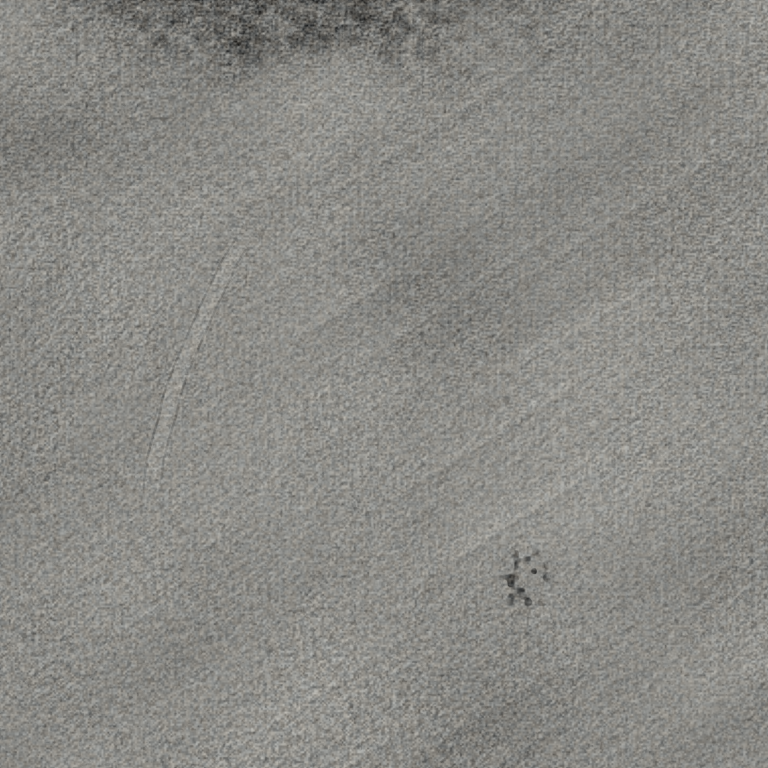
Reproduce this texture procedurally as a WebGL 2 fragment shader.

```glsl
#version 300 es
precision highp float;
// Weathered grey plaster: fine grain, slanted trowel streaks, scratches and a dark rough stain.

uniform vec2 u_resolution;
out vec4 fragColor;

const vec3 PLASTER_TINT = vec3(1.005, 1.0, 0.968);
const float TROWEL_ANGLE = 0.575;
const int MARK_COUNT = 13;

float hash(vec2 p) {
    return fract(sin(dot(p, vec2(127.1, 311.7))) * 43758.545);
}

float valueNoise(vec2 p) {
    vec2 cell = floor(p);
    vec2 f = fract(p);
    f = f * f * (3.0 - 2.0 * f);
    float low = mix(hash(cell), hash(cell + vec2(1.0, 0.0)), f.x);
    float high = mix(hash(cell + vec2(0.0, 1.0)), hash(cell + 1.0), f.x);
    return mix(low, high, f.y);
}

// Layered noise centred on zero
float cloud(vec2 p) {
    float sum = 0.0;
    float amplitude = 0.5;
    for (int i = 0; i < 5; i++) {
        sum += amplitude * (valueNoise(p) - 0.5);
        p = mat2(1.6, 1.2, -1.2, 1.6) * p + 17.3;
        amplitude *= 0.55;
    }
    return sum;
}

// Soft elliptical spot, 1 at its centre
float spot(vec2 p, vec2 centre, vec2 radius) {
    vec2 d = (p - centre) / radius;
    return exp(-dot(d, d));
}

// Fine bumps lit from the upper left
float grainRelief(vec2 p) {
    vec2 shift = vec2(-0.0014, 0.0016);
    float bumps = valueNoise(p * 215.0) - valueNoise((p - shift) * 215.0 );
    float dust = valueNoise(p * 390.0 + 31.0) - 0.5;
    return 0.5 * bumps + 0.55 * dust;
}

// A ridge with a lit upper side and a thin shadow below
float trowelMark(vec2 q, vec2 centre, float halfLength, float width) {
    float d = q.y - centre.y + 0.012 * (valueNoise(vec2(q.x * 5.0, centre.y * 90.0)) - 0.5);
    float reach = 1.0 - smoothstep(0.25, 1.0, abs(q.x - centre.x) / halfLength);
    float upper = smoothstep(-0.003, 0.003, d);
    float lit = upper * exp(-abs(d) / width);
    float shade = (1.0 - upper) * exp(-abs(d) / (0.4 * width));
    return reach * (0.055 * lit - 0.06 * shade);
}

// Two thin bowed grooves with a paler strip between them
float doubleScratch(vec2 p, vec2 start, vec2 end, float bow, float gap) {
    float t = (p.y - start.y) / (end.y - start.y);
    float d = p.x - mix(start.x, end.x, t) + bow * 4.0 * t * (1.0 - t);
    d += 0.003 * (valueNoise(vec2(p.y * 35.0, 4.0)) - 0.5);
    float reach = smoothstep(0.0, 0.12, t) * (1.0 - smoothstep(0.85, 1.0, t));
    float groove = 1.0 - smoothstep(0.0006, 0.0026, abs(abs(d) - gap));
    float strip = 1.0 - smoothstep(0.5 * gap, 1.7 * gap, abs(d));
    float wear = 0.4 + 0.6 * valueNoise(vec2(p.y * 60.0, d * 90.0));
    return reach * (0.04 * strip - 0.12 * groove * wear);
}

void main() {
    vec2 p = gl_FragCoord.xy / u_resolution;
    float c = cos(TROWEL_ANGLE);
    float s = sin(TROWEL_ANGLE);
    vec2 q = vec2(c * p.x + s * p.y, c * p.y - s * p.x);

    // Broad tone and smeared streaks
    float tone = 0.553 + 0.075 * cloud(p * 5.0);
    tone += 0.085 * cloud(vec2(q.x * 2.2, q.y * 17.0) + 8.0);
    tone -= 0.045 * spot(p, vec2(0.55, 0.65), vec2(0.11, 0.08));
    tone -= 0.04 * spot(p, vec2(0.08, 0.82), vec2(0.28, 0.07));
    tone -= 0.03 * spot(p, vec2(0.63, 0.03), vec2(0.09, 0.06));

    // Scattered trowel marks
    for (int i = 0; i < MARK_COUNT; i++) {
        float id = float(i);
        float across = mix(-0.48, 0.48, (id + hash(vec2(id, 3.0))) / float(MARK_COUNT));
        float along = mix(0.2, 1.1, hash(vec2(id, 7.0)));
        float halfLength = mix(0.1, 0.28, hash(vec2(id, 11.0)));
        float width = mix(0.007, 0.02, hash(vec2(id, 13.0)));
        tone += 0.8 * trowelMark(q, vec2(along, across), halfLength, width);
    }
    tone += doubleScratch(p, vec2(0.195, 0.35), vec2(0.332, 0.715), 0.022, 0.011);

    // Rough stain along the top edge
    float ragged = cloud(p * 11.0 + 5.0);
    float stain = spot(p, vec2(0.41, 1.02), vec2(0.34, 0.115));
    stain = smoothstep(0.18, 0.85, stain + 0.65 * ragged);
    float flakes = cloud(p * vec2(62.0, 75.0) + 2.0);
    tone += stain * (0.42 * flakes - 0.125);

    // Small pitted patch
    float pitted = spot(p, vec2(0.685, 0.245), vec2(0.03, 0.04));
    float pits = smoothstep(0.5, 0.75, valueNoise(p * 125.0));
    tone -= 0.27 * pits * smoothstep(0.2, 0.8, pitted + 0.4 * ragged);

    // Grain with occasional dark pores
    float roughness = 1.0 + 0.7 * cloud(p * 7.0 + 40.0) + 0.35 * stain;
    float pores = 1.0 - smoothstep(0.08, 0.3, valueNoise(p * 240.0 + 9.0));
    tone += roughness * (0.30 * grainRelief(p) - 0.065 * pores);

    float warmth = 0.022 * (valueNoise(p * 180.0 + 70.0) - 0.5);
    vec3 colour = tone * PLASTER_TINT + warmth * vec3(1.0, 0.0, -1.0);
    fragColor = vec4(clamp(colour, 0.0, 1.0), 1.0);
}
```
